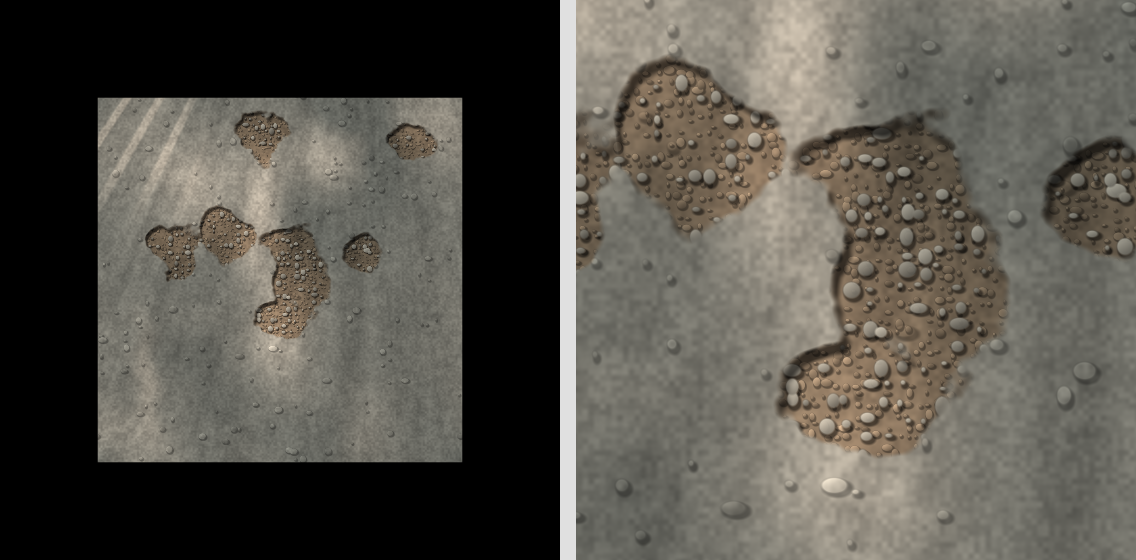
Left: the whole. Right: its middle third, enlarged.
Write a WebGL 2 fragment shader that draws this texture.

```glsl
#version 300 es
precision highp float;

uniform vec2 u_resolution;
out vec4 outColor;

const float FRAME = 0.1745;               // black margin on each side
const vec3 SHADE = vec3(0.385, 0.39, 0.365);
const vec3 SUN = vec3(0.77, 0.72, 0.65);
const vec3 SOIL = vec3(0.88, 0.78, 0.69); // tint of the broken ground
const float GRAIN = 0.42;
const float RUT_CONTRAST = 0.22;
const float STONE_CELLS = 58.0;
const float GRIT_CELLS = 105.0;
const vec2 TO_LIGHT = vec2(-0.55, 0.83);

// Pools of light and shadow: centre, radii
const int POOLS = 11;
const vec4 POOL[POOLS] = vec4[](
  vec4(0.08, 0.92, 0.17, 0.17), vec4(0.27, 0.75, 0.11, 0.14),
  vec4(0.44, 0.66, 0.06, 0.18), vec4(0.50, 0.33, 0.10, 0.18),
  vec4(0.61, 0.87, 0.12, 0.10), vec4(0.93, 0.94, 0.12, 0.12),
  vec4(0.14, 0.22, 0.03, 0.14), vec4(0.09, 0.05, 0.14, 0.10),
  vec4(0.69, 0.98, 0.07, 0.06), vec4(0.77, 0.86, 0.04, 0.12),
  vec4(0.72, 0.10, 0.07, 0.15));
const float POOL_GAIN[POOLS] = float[](
  0.42, 0.55, 0.75, 0.55, 0.5, 0.45, 0.45, 0.35, -0.5, -0.35, 0.2);

// Broken areas: centre, radii
const int PITS = 7;
const vec4 PIT[PITS] = vec4[](
  vec4(0.45, 0.90, 0.06, 0.08), vec4(0.86, 0.89, 0.065, 0.05),
  vec4(0.22, 0.58, 0.07, 0.09), vec4(0.35, 0.61, 0.07, 0.09),
  vec4(0.54, 0.52, 0.10, 0.13), vec4(0.51, 0.40, 0.08, 0.06),
  vec4(0.72, 0.57, 0.05, 0.05));

vec3 hash3(vec2 cell) {
  uvec2 c = uvec2(ivec2(cell) + 4096);
  uint n = c.x * 1597334677u ^ c.y * 3812015801u;
  uvec3 h = n * uvec3(747796405u, 2891336453u, 1181783497u);
  h = (h ^ (h >> 15u)) * 2246822519u;
  h ^= h >> 13u;
  return vec3(h >> 8u) / 16777216.0;
}

// Value noise wrapping over the unit square
float noise(vec2 p, vec2 cells) {
  p *= cells;
  vec2 i = floor(p), f = fract(p);
  f = f * f * (3.0 - 2.0 * f);
  vec2 a = mod(i, cells), b = mod(i + 1.0, cells);
  return mix(mix(hash3(a).x, hash3(vec2(b.x, a.y)).x, f.x),
             mix(hash3(vec2(a.x, b.y)).x, hash3(b).x, f.x), f.y);
}

float fbm(vec2 p, float cells) {
  float sum = 0.0, gain = 0.5;
  for (int i = 0; i < 4; i++) {
    sum += gain * noise(p, vec2(cells));
    cells *= 2.0;
    gain *= 0.5;
  }
  return sum / 0.9375;
}

// Scattered stones: x = cover, y = facet light, z = dropped shadow
vec3 stones(vec2 p, float cells, float amount) {
  p *= cells;
  vec3 result = vec3(0.0);
  for (int k = 0; k < 9; k++) {
    vec2 cell = floor(p) + vec2(k % 3 - 1, k / 3 - 1);
    vec3 h = hash3(mod(cell, cells));
    vec3 g = hash3(mod(cell, cells) + 211.0);
    float present = step(g.x, amount);
    vec2 d = p - cell - 0.2 - 0.6 * h.xy;
    d *= vec2(mix(0.8, 1.3, g.y), mix(1.4, 0.9, g.y));
    float radius = mix(0.22, 0.58, h.z * h.z);
    float cover = present * (1.0 - smoothstep(radius - 0.16, radius, length(d)));
    float away = length(d + TO_LIGHT * 0.22);
    result.z = max(result.z, present * (1.0 - smoothstep(radius - 0.1, radius + 0.1, away)));
    float facet = 0.4 * g.z + 0.35 + 0.35 * dot(d, TO_LIGHT) / radius;
    result.xy = mix(result.xy, vec2(1.0, facet), cover);
  }
  return result;
}

float pitDepth(vec2 p) {
  float depth = -9.0;
  for (int i = 0; i < PITS; i++)
    depth = max(depth, 1.0 - length((p - PIT[i].xy) / PIT[i].zw));
  return smoothstep(0.0, 0.16, depth + 1.5 * (fbm(p, 13.0) - 0.5));
}

float lightAt(vec2 p, float fan) {
  vec2 q = p + 0.07 * (vec2(fbm(p, 7.0), fbm(p + 0.37, 7.0)) - 0.5);
  float light = 0.1 + 0.35 * (fbm(p, 5.0) - 0.5);
  for (int i = 0; i < POOLS; i++) {
    vec2 d = (q - POOL[i].xy) / POOL[i].zw;
    light += POOL_GAIN[i] * exp(-dot(d, d));
  }
  // Pale tyre stripes in the upper left
  float stripe = abs(fract((fan + 0.488) / 0.09 + 0.5) - 0.5) * 0.09;
  float corner = smoothstep(0.6, 0.9, p.y) * (1.0 - smoothstep(0.2, 0.32, p.x));
  light += corner * (0.38 * (1.0 - smoothstep(0.007, 0.016, stripe)) - 0.12);
  return clamp(light, 0.0, 1.0);
}

vec3 road(vec2 p) {
  float fan = (p.x - 0.75) / (2.0 - p.y); // ruts spread towards the viewer
  float light = lightAt(p, fan);
  float ruts = noise(vec2(fan, p.y), vec2(48.0, 3.0)) * 0.6
             + noise(vec2(fan, p.y), vec2(130.0, 9.0)) * 0.4 - 0.5;
  float grain = 0.55 * (fbm(p, 45.0) - 0.5) + 0.45 * (noise(p, vec2(190.0)) - 0.5);
  vec3 color = mix(SHADE, SUN, light) * (1.0 + RUT_CONTRAST * ruts + GRAIN * grain);
  // Sparse chips on the intact surface
  vec3 chips = stones(p, 47.0, 0.07);
  color *= 1.0 - 0.3 * chips.z * (1.0 - chips.x);
  color *= mix(1.0, 0.65 + 0.8 * chips.y, chips.x * 0.7);
  // Soil, grit and stones in the broken areas
  float pit = pitDepth(p);
  vec3 grit = stones(p, GRIT_CELLS, 0.7), rock = stones(p, STONE_CELLS, 0.6);
  vec3 rubble = color * SOIL * (1.0 - 0.35 * grit.z * (1.0 - grit.x));
  rubble *= mix(1.0, 0.65 + 0.75 * grit.y, grit.x);
  rubble *= 1.0 - 0.5 * rock.z * (1.0 - rock.x);
  vec3 rockColor = mix(SHADE, SUN, 0.15 + 0.7 * light) * (0.5 + 0.95 * rock.y);
  color = mix(color, mix(rubble, rockColor, rock.x * 0.9), pit);
  // Shadow under the broken rim
  float rim = pit * (1.0 - pitDepth(p + 0.011 * TO_LIGHT));
  return color * (1.0 - 0.6 * rim);
}

void main() {
  vec2 uv = gl_FragCoord.xy / u_resolution;
  vec2 p = (uv - FRAME) / (1.0 - 2.0 * FRAME);
  vec2 inside = clamp((0.5 - FRAME - abs(uv - 0.5)) * u_resolution + 0.5, 0.0, 1.0);
  outColor = vec4(clamp(road(p), 0.0, 1.0) * inside.x * inside.y, 1.0);
}
```
